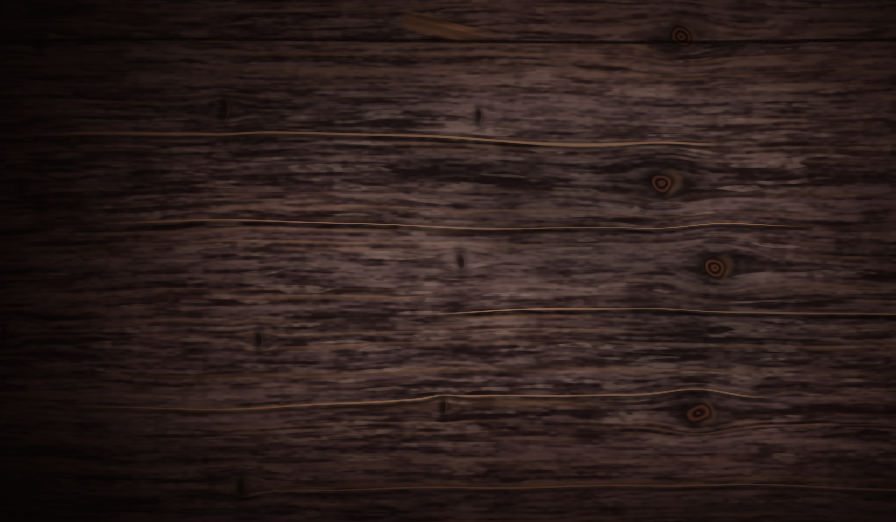
Reproduce this texture procedurally as a Shadertoy shader.

```glsl
float hash(vec2 p) {
    return fract(sin(dot(p, vec2(127.1, 311.7))) * 43758.5);
}

// Smooth cellular noise: random cell tones blended by distance
float cells(vec2 p) {
    vec2 base = floor(p);
    float sum = 0.0, total = 0.0;
    for (int j = -1; j <= 1; j++)
    for (int i = -1; i <= 1; i++) {
        vec2 id = base + vec2(i, j);
        vec2 seed = id + 0.2 + 0.6 * vec2(hash(id), hash(id + 37.0));
        vec2 d = p - seed;
        float w = exp(-5.0 * dot(d, d));
        sum += w * hash(id + 71.0);
        total += w;
    }
    return sum / total;
}

// Gently bending direction of the grain
float waviness(vec2 p) {
    return 0.007 * sin(p.x * 2.9 + p.y * 5.0)
         + 0.003 * sin(p.x * 7.3 - p.y * 11.0 + 1.0)
         + 0.0012 * sin(p.x * 19.0 + p.y * 27.0);
}

// Thin tan growth lines, one per row, fading in and out along x
float growthLines(float x, float v, float rows) {
    float s = v * rows + 0.7 * sin(v * 33.0) + 0.5 * sin(v * 71.0);
    float row = floor(s), f = fract(s);
    float profile = smoothstep(0.15, 0.72, f) * smoothstep(1.0, 0.78, f);
    float fade = smoothstep(0.2, 0.8, cells(vec2(x * 2.5, row * 3.0)));
    return profile * fade * (0.25 + 0.75 * hash(vec2(row, 5.0)));
}

void mainImage(out vec4 fragColor, in vec2 fragCoord) {
    vec2 uv = fragCoord / iResolution.xy;
    float aspect = iResolution.x / iResolution.y;
    vec2 p = fragCoord / iResolution.y;
    float v = p.y + waviness(p);

    // Knots push the grain apart and leave a dark halo
    float halo = 0.0, core = 0.0, rings = 0.0, rim = 0.0;
    for (int i = 0; i < 13; i++) {
        float k = float(i);
        vec2 center = fract(k * vec2(0.7549, 0.5698) + vec2(0.74, 0.65)) * vec2(aspect, 1.0);
        bool large = i % 4 == 0;
        float radius = large ? 0.025 : 0.008 + 0.006 * hash(vec2(k, 2.0));
        vec2 d = (p - center) / radius;
        vec2 bend = d * vec2(0.35, 0.5);
        v -= 0.8 * d.y * radius * exp(-dot(bend, bend));
        vec2 shape = large ? vec2(0.9, 1.1) : vec2(1.6, 0.7);
        float e = length(d * shape) + 0.12 * sin(3.0 * d.x + 2.0 * d.y + k);
        halo = max(halo, exp(-0.45 * e * e));
        float inside = smoothstep(1.0, 0.65, e) * (large ? 1.0 : 0.35);
        core = max(core, inside);
        rings += inside * (0.5 + 0.5 * sin(e * 14.0));
        rim = max(rim, exp(-18.0 * (e - 1.0) * (e - 1.0)) * smoothstep(-0.2, 0.9, d.x));
    }

    // The upper plank carries its own, looser grain
    float seamY = 0.922 + 0.003 * sin(p.x * 4.0);
    float upper = smoothstep(-0.002, 0.002, p.y - seamY);
    float g = v + upper * (3.7 + 0.012 * sin(p.x * 5.0));

    // Fibres, from broad bands to fine pores
    float band = cells(vec2(p.x * 1.3, g * 11.0));
    float strand = cells(vec2(p.x * 5.0, g * 85.0));
    float fibre = cells(vec2(p.x * 20.0, g * 170.0));
    float pore = cells(vec2(p.x * 75.0, p.y * 190.0));
    float tone = 0.2 * band + 0.3 * strand + 0.32 * fibre + 0.18 * pore;
    vec3 col = mix(vec3(0.09, 0.055, 0.058), vec3(0.37, 0.29, 0.275), smoothstep(0.18, 0.84, tone));

    // Growth lines, then pale scuffs
    float lines = growthLines(p.x, g, 50.0) * (0.6 + 0.6 * fibre);
    col = mix(col, vec3(0.47, 0.33, 0.23), 0.62 * lines);
    float scuff = smoothstep(0.66, 0.9, cells(vec2(p.x * 13.0, g * 120.0) + 9.0));
    col = mix(col, vec3(0.46, 0.38, 0.34), 0.5 * scuff * (0.4 + pore));

    // Long pale cracks with a dark lower lip
    for (int i = 0; i < 5; i++) {
        float k = float(i);
        float start = 0.9 * hash(vec2(k, 11.0)) * step(0.5, k);
        float along = smoothstep(start, start + 0.2, p.x) * smoothstep(start + 1.42, start + 1.3, p.x);
        float y = v - (0.735 - 0.168 * k) - 0.006 * sin(p.x * 4.0 + k);
        float width = (i == 0 ? 0.0036 : 0.0022) * (0.6 + 0.8 * strand);
        col *= 1.0 - 0.45 * along * smoothstep(0.007, 0.0, abs(y + 0.007));
        col = mix(col, vec3(0.56, 0.41, 0.28), 0.8 * along * smoothstep(width, width * 0.3, abs(y)));
    }

    // Torn splinters on the upper plank
    vec2 tear = p - vec2(0.76, 0.966);
    tear.y += 0.22 * tear.x;
    float wedge = smoothstep(0.0, 0.025, tear.x) * smoothstep(0.22, 0.1, tear.x)
                * smoothstep(0.023, 0.012, abs(tear.y)) * upper;
    float splinter = cells(vec2(tear.x * 9.0, tear.y * 130.0));
    col = mix(col, mix(vec3(0.13, 0.08, 0.06), vec3(0.58, 0.41, 0.27), splinter), 0.85 * wedge);

    // Knot colours and the plank seam
    col *= 1.0 - 0.68 * halo;
    col = mix(col, mix(vec3(0.09, 0.045, 0.035), vec3(0.30, 0.17, 0.12), rings), 0.85 * core);
    col = mix(col, vec3(0.42, 0.28, 0.19), 0.4 * rim);
    col *= 1.0 - 0.65 * smoothstep(0.005, 0.001, abs(p.y - seamY));

    // Stains and the dark, warm falloff towards the edges
    float stain = 0.72 + 0.42 * cells(p * vec2(2.5, 4.0) + 4.0);
    float light = mix(0.12, 1.0, smoothstep(-0.06, 0.42, uv.x)) * mix(1.0, 0.55, smoothstep(0.8, 1.03, uv.x));
    light *= mix(0.28, 1.0, smoothstep(-0.05, 0.32, uv.y)) * mix(1.0, 0.55, smoothstep(0.72, 1.03, uv.y));
    col *= stain * light * mix(vec3(1.0, 0.76, 0.72), vec3(1.0), light);
    fragColor = vec4(col + vec3(0.018, 0.009, 0.009), 1.0);
}
```
